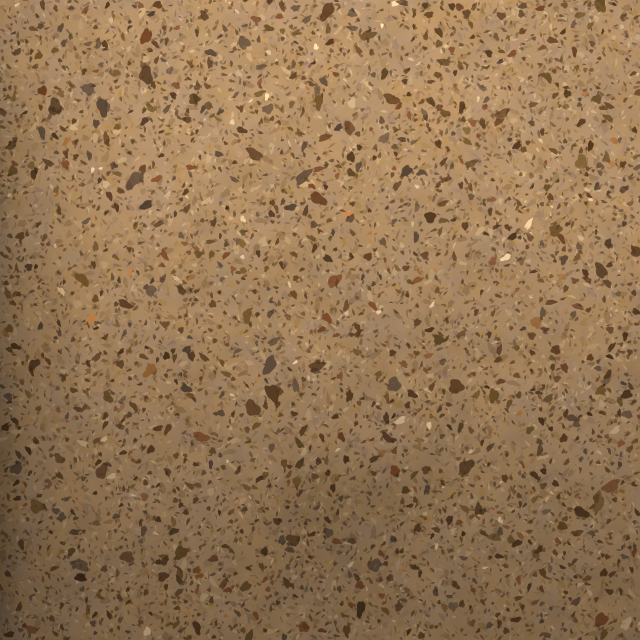
A Shadertoy shader for this texture:

```glsl
// Warm brown terrazzo: small dark pebbles and pale flecks in tan cement, unevenly lit.

// Integer hash: three random values in 0..1 per cell and seed.
vec3 hash3(vec2 cell, int seed) {
    uvec3 v = uvec3(ivec3(ivec2(cell), seed)) * 1664525u + 1013904223u;
    v.x += v.y * v.z; v.y += v.z * v.x; v.z += v.x * v.y;
    v ^= v >> 16u;
    v.x += v.y * v.z; v.y += v.z * v.x; v.z += v.x * v.y;
    return vec3(v >> 8u) / 16777216.0;
}

float valueNoise(vec2 p, int seed) {
    vec2 cell = floor(p), f = fract(p);
    f = f * f * (3.0 - 2.0 * f);
    float low = mix(hash3(cell, seed).x, hash3(cell + vec2(1, 0), seed).x, f.x);
    float high = mix(hash3(cell + vec2(0, 1), seed).x, hash3(cell + vec2(1, 1), seed).x, f.x);
    return mix(low, high, f.y);
}

// Mostly dark stones, with a few rusty, orange and cream ones.
vec3 pebbleColor(float pick, float shade) {
    vec3 color = vec3(0.30, 0.20, 0.11);
    if (pick > 0.36) color = vec3(0.37, 0.27, 0.13);
    if (pick > 0.62) color = vec3(0.33, 0.26, 0.20);
    if (pick > 0.82) color = vec3(0.43, 0.25, 0.14);
    if (pick > 0.94) color = vec3(0.66, 0.43, 0.22);
    if (pick > 0.965) color = vec3(0.88, 0.76, 0.59);
    return color * (0.82 + 0.36 * shade);
}

// Faint tints that barely stand out from the cement.
vec3 fleckColor(float pick, float shade) {
    vec3 color = vec3(0.47, 0.35, 0.21);
    if (pick > 0.34) color = vec3(0.62, 0.47, 0.23);
    if (pick > 0.56) color = vec3(0.53, 0.43, 0.37);
    if (pick > 0.78) color = vec3(0.80, 0.68, 0.50);
    return color * (0.88 + 0.24 * shade);
}

// Paints one jittered layer of rounded, irregular grains over the ground.
vec3 addGrains(vec3 ground, vec2 p, float cells, float density, vec2 radii,
               float stretch, float opacity, bool faint, int seed) {
    vec2 g = p * cells, home = floor(g);
    float soft = max(0.0013, 0.8 / iResolution.y) * cells;
    for (int j = -1; j <= 1; j++)
    for (int i = -1; i <= 1; i++) {
        vec2 cell = home + vec2(i, j);
        vec3 place = hash3(cell, seed), form = hash3(cell, seed + 1), tint = hash3(cell, seed + 2);
        float clump = 0.7 + 0.6 * valueNoise(cell / cells * 14.0, seed + 3);
        if (place.z > density * clump) continue;

        // Turn into the grain's own frame, with its long axis along y.
        vec2 q = g - cell - 0.1 - 0.8 * place.xy;
        float angle = (form.x - 0.5) * 2.9;
        q = mat2(cos(angle), sin(angle), -sin(angle), cos(angle)) * q;
        float aspect = sqrt(mix(1.0, stretch, form.y));
        q *= vec2(aspect, 1.0 / aspect);

        // Wobble the rim so that no two outlines agree.
        float around = atan(q.y, q.x + 1e-5);
        float rim = mix(radii.x, radii.y, form.z * form.z)
                  * (1.0 + 0.13 * cos(3.0 * around + 6.28 * tint.z) + 0.07 * cos(5.0 * around + 6.28 * form.y));
        float cover = 1.0 - smoothstep(-soft, soft, length(q) - rim);
        vec3 color = faint ? fleckColor(tint.x, tint.y) : pebbleColor(tint.x, tint.y);
        ground = mix(ground, color, cover * opacity * mix(0.72, 1.0, tint.z));
    }
    return ground;
}

// Lamp from the upper middle, dim left edge and floor, one soft shadow.
float lighting(vec2 p) {
    float light = mix(0.81, 1.13, smoothstep(-0.05, 0.95, p.y));
    light *= 1.0 - 0.30 * exp(-14.0 * p.x) * smoothstep(1.3, 0.5, p.y);
    light *= 1.0 - 0.08 * smoothstep(0.3, 0.75, length(p - vec2(0.52, 0.6)));
    vec2 shadow = (p - vec2(0.53, 0.19)) * mat2(0.8, 0.6, -0.6, 0.8);
    return light * (1.0 - 0.13 * exp(-dot(shadow * shadow, vec2(40.0, 90.0))));
}

void mainImage(out vec4 fragColor, in vec2 fragCoord) {
    vec2 p = fragCoord / iResolution.y;

    // Cement with cloudy patches and a slight drift between mauve and ochre.
    float cloud = valueNoise(p * 22.0, 50) * 0.6 + valueNoise(p * 70.0, 51) * 0.4;
    vec3 color = vec3(0.655, 0.525, 0.382) * (0.94 + 0.12 * cloud);
    color += vec3(0.012, 0.0, -0.022) * (valueNoise(p * 35.0, 52) - 0.5) * 2.0;

    // Faint flecks first, then fine grit, pebbles and the largest stones.
    color = addGrains(color, p, 62.0, 0.75, vec2(0.18, 0.42), 3.0, 0.45, true, 100);
    color = addGrains(color, p, 105.0, 0.60, vec2(0.16, 0.36), 4.0, 0.60, true, 200);
    color = addGrains(color, p, 98.0, 0.36, vec2(0.17, 0.34), 2.8, 0.72, false, 300);
    color = addGrains(color, p, 56.0, 0.48, vec2(0.16, 0.36), 2.4, 0.92, false, 400);
    color = addGrains(color, p, 27.0, 0.17, vec2(0.18, 0.33), 2.3, 0.95, false, 500);

    fragColor = vec4(color * lighting(p), 1.0);
}
```
